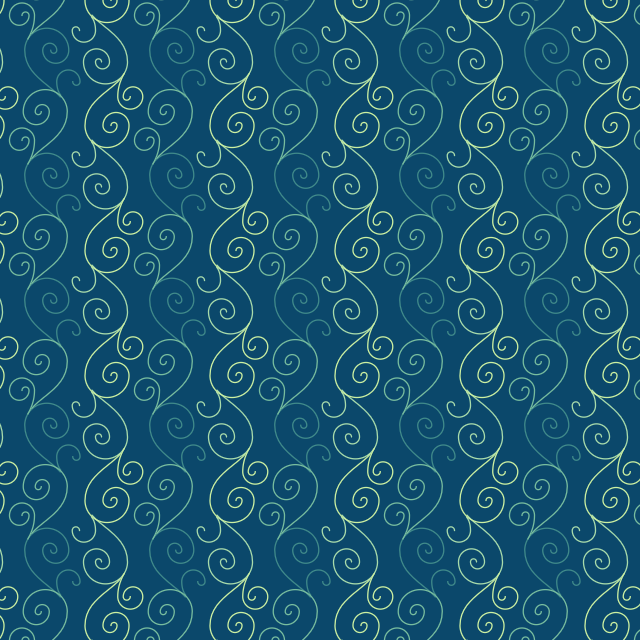
A three.js fragment shader for this pattern:

```glsl
// Columns of curling scroll vines, alternately upright and turned over, on deep blue.
varying vec2 vUv;

float segmentDistance(vec2 p, vec2 a, vec2 b) {
  vec2 ab = b - a;
  return length(p - a - ab * clamp(dot(p - a, ab) / dot(ab, ab), 0.0, 1.0));
}

// Half circle about the origin, on the side of y given by side.
float halfRing(vec2 p, float radius, float side) {
  return p.y * side > 0.0 ? abs(length(p) - radius)
                          : length(vec2(abs(p.x) - radius, p.y));
}

// Stem running from start down to the origin, then winding inward in half circles.
float curlDistance(vec2 p, vec2 start, vec2 bend, float drop, vec4 radii) {
  // Wrap into one tile placed around the curl
  p = fract(p + vec2(0.3, 0.45)) - vec2(0.3, 0.45);

  // Stem: a cubic curve arriving vertically at the origin
  float d = 1.0;
  vec2 last = start;
  for (int i = 1; i <= 12; i++) {
    float t = float(i) / 12.0, u = 1.0 - t;
    vec2 next = u * u * u * start + 3.0 * u * u * t * bend
              + vec2(0.0, 3.0 * u * t * t * drop);
    d = min(d, segmentDistance(p, last, next));
    last = next;
  }

  // Spiral: each half circle begins where the previous one ends
  float x = 0.0, side = -1.0;
  for (int i = 0; i < 4; i++) {
    float radius = radii.x;
    if (radius > 0.0) {
      d = min(d, halfRing(p - vec2(x - side * radius, 0.0), radius, side));
    }
    x -= 2.0 * side * radius;
    side = -side;
    radii = radii.yzwx;
  }
  return d;
}

float largeCurl(vec2 p) {
  return curlDistance(p, vec2(0.284, 0.373), vec2(0.191, 0.267), 0.191,
                      vec4(0.176, 0.104, 0.056, 0.024));
}

float tendril(vec2 p) {
  return curlDistance(p, vec2(0.053, 0.187), vec2(0.027, 0.142), 0.08,
                      vec4(0.1, 0.078, 0.028, 0.0));
}

float hook(vec2 p) {
  return curlDistance(p, vec2(0.031, 0.107), vec2(0.009, 0.08), 0.04,
                      vec4(0.093, 0.029, 0.0, 0.0));
}

float lineCoverage(float d, float blur) {
  return clamp(0.5 + (0.0052 - d) / blur, 0.0, 1.0);
}

// One vine: right-hand curls with tendrils, mirrored curls with hooks.
vec3 drawVine(vec3 color, vec2 p, vec3 mainColor, vec3 mirrorColor, float blur) {
  vec2 mirror = vec2(-1.0, 1.0);
  float mirrored = min(largeCurl((p - vec2(0.340, 0.509)) * mirror),
                       hook((p - vec2(0.084, -0.24)) * mirror));
  float upright = min(largeCurl(p), tendril(p - vec2(0.262, 0.231)));
  color = mix(color, mirrorColor, lineCoverage(mirrored, blur));
  return mix(color, mainColor, lineCoverage(upright, blur));
}

void main() {
  vec2 tile = vUv * 5.12;
  float blur = max(fwidth(tile.x), 0.0001);
  vec2 p = tile - vec2(0.68, 0.116);

  vec3 color = vec3(0.043, 0.282, 0.42);
  // Dim vine, turned by half a revolution
  color = drawVine(color, vec2(-0.142, 0.111) - p,
                   vec3(0.47, 0.74, 0.62), vec3(0.25, 0.54, 0.54), blur);
  // Bright vine
  color = drawVine(color, p,
                   vec3(0.80, 0.94, 0.63), vec3(0.66, 0.86, 0.67), blur);

  gl_FragColor = vec4(color, 1.0);
}
```
